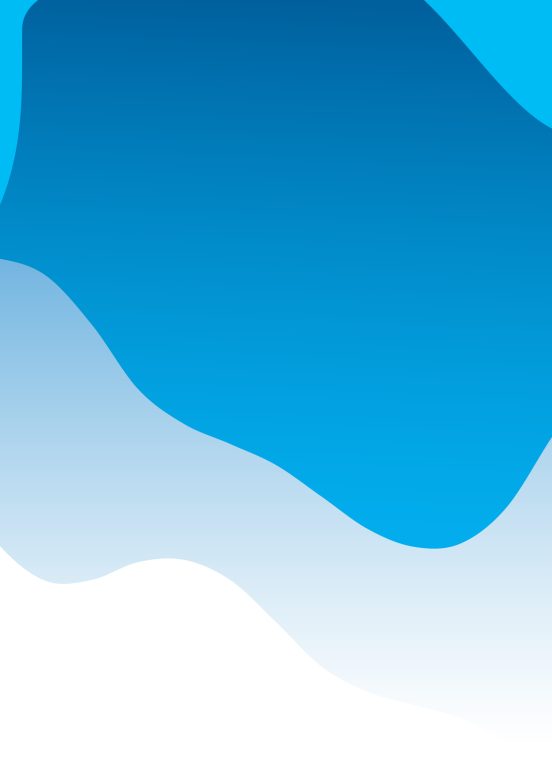
This background is drawn by a Shadertoy shader. Its source:

```glsl
#define CYAN vec3(0.0, 0.737, 0.955)
#define BLUE_TOP vec3(0.0, 0.375, 0.615)
#define BLUE_LOW vec3(0.01, 0.68, 0.93)
#define PALE_TOP vec3(0.45, 0.71, 0.88)
#define WHITE vec3(1.0)
#define BLUE_TILT 0.03
#define LEFT_EDGE 0.04
#define RIGHT_START 0.768
#define KNOTS 15

// Knot heights, measured down from the top, at even steps across the canvas
const float BLUE_WAVE[KNOTS] = float[KNOTS](
    0.336, 0.337, 0.359, 0.423, 0.5065, 0.552, 0.578, 0.6055,
    0.647, 0.689, 0.712, 0.708, 0.6615, 0.569, 0.482);
const float WHITE_WAVE[KNOTS] = float[KNOTS](
    0.625, 0.711, 0.7565, 0.755, 0.732, 0.729, 0.755, 0.81,
    0.8685, 0.901, 0.918, 0.935, 0.966, 0.979, 0.99);

// Smooth Catmull-Rom curve through the knots
float wave(float x, float knots[KNOTS]) {
    float s = clamp(x, 0.0, 0.9999) * float(KNOTS - 3);
    int i = int(s);
    float t = fract(s);
    float a = knots[i], b = knots[i + 1], c = knots[i + 2], d = knots[i + 3];
    return b + 0.5 * t * (c - a + t * (2.0 * a - 5.0 * b + 4.0 * c - d
         + t * (3.0 * (b - c) + d - a)));
}

// Antialiased coverage where d is positive
float cover(float d) {
    float width = max(length(vec2(dFdx(d), dFdy(d))), 1e-6);
    return smoothstep(-0.7, 0.7, d / width);
}

// Gradient that eases out towards its end
float easeOut(float t, float power) {
    return 1.0 - pow(1.0 - clamp(t, 0.0, 1.0), power);
}

void mainImage(out vec4 fragColor, in vec2 fragCoord) {
    vec2 p = fragCoord / iResolution.xy;
    p.y = 1.0 - p.y;

    // Deep blue body
    float blueRamp = (p.y - BLUE_TILT * (p.x - 0.5)) / 0.714;
    vec3 color = mix(BLUE_TOP, BLUE_LOW, easeOut(blueRamp, 1.4));

    // Cyan strip on the left: rounded top corner, tapering foot
    float corner = 0.029 * pow(max(1.0 - p.y / 0.0417, 0.0), 2.5);
    float taper = pow(max((p.y - 0.078) / 0.189, 0.0), 2.7);
    float leftEdge = LEFT_EDGE * (1.0 - taper) + corner;
    color = mix(color, CYAN, cover(leftEdge - p.x));

    // Cyan corner on the right
    float u = max((p.x - RIGHT_START) / (1.0 - RIGHT_START), -0.5);
    float rightEdge = u * (0.156 + u * (0.104 - 0.0925 * u));
    color = mix(color, CYAN, cover(rightEdge - p.y));

    // Pale wave fading downwards
    vec3 pale = mix(PALE_TOP, WHITE, easeOut((p.y - 0.338) / 0.638, 1.2));
    color = mix(color, pale, cover(p.y - wave(p.x, BLUE_WAVE)));

    // White foreground wave
    color = mix(color, WHITE, cover(p.y - wave(p.x, WHITE_WAVE)));

    fragColor = vec4(color, 1.0);
}
```
